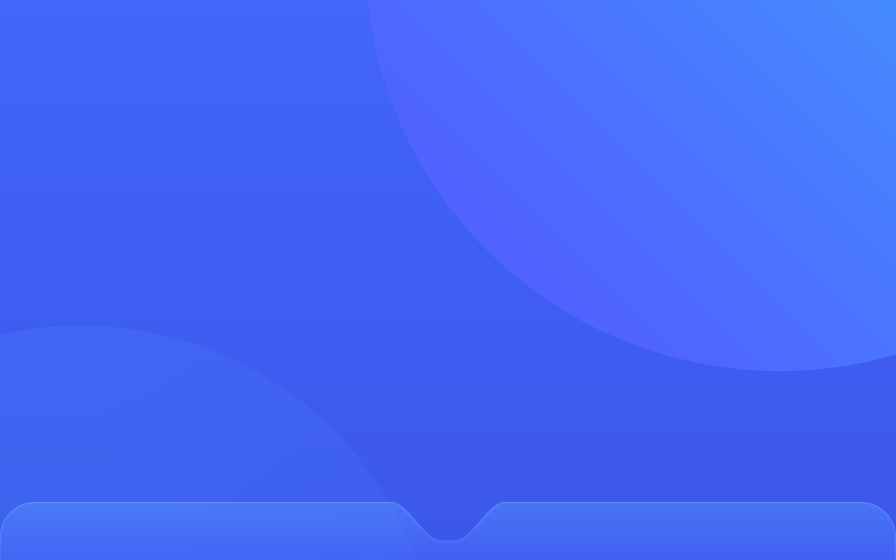
Give the GLSL for this background, as a Shadertoy shader.

```glsl
// Blue backdrop: a vertical gradient, two large tinted discs and a translucent
// bottom bar with rounded corners and a smooth central notch.
// Lengths are fractions of the canvas height; shapes are signed distances.

#define BIG_DISC    vec3(1.392, 1.077, 0.7396)
#define SMALL_DISC  vec3(0.146, -0.2175, 0.636)
#define SMALL_ALPHA 0.20
#define BAR_TOP     0.1035
#define BAR_CORNER  0.0625
#define BAR_ALPHA   0.44
#define NOTCH_DEPTH 0.0688
#define NOTCH_INNER 0.0125
#define NOTCH_OUTER 0.1010
#define RIM_WIDTH   0.0021
#define RIM_ALPHA   0.32

const vec3 SKY_TOP    = vec3(0.258, 0.396, 0.982);
const vec3 SKY_BOTTOM = vec3(0.235, 0.343, 0.915);
const vec3 VIOLET     = vec3(0.312, 0.386, 1.0);
const vec3 AZURE      = vec3(0.273, 0.545, 1.0);
const vec3 BAR_LIGHT  = vec3(0.353, 0.588, 1.0);
const vec3 BAR_DEEP   = vec3(0.286, 0.420, 1.0);
const vec3 RIM        = vec3(0.560, 0.720, 1.0);

// Coverage of a shape, softened over one pixel
float cover(float dist, float pixel) {
    return clamp(0.5 - dist / pixel, 0.0, 1.0);
}

float discDistance(vec2 p, vec3 disc) {
    return length(p - disc.xy) - disc.z;
}

float roundedBox(vec2 p, vec2 halfSize, float radius) {
    vec2 q = abs(p) - halfSize + radius;
    return length(max(q, 0.0)) + min(max(q.x, q.y), 0.0) - radius;
}

// Rounded bar running below the canvas, cut by an S-curved notch
float barDistance(vec2 p, float width) {
    vec2 center = vec2(0.5 * width, BAR_TOP - 0.5);
    float box = roundedBox(p - center, vec2(0.5 * width, 0.5), BAR_CORNER);

    float span = NOTCH_OUTER - NOTCH_INNER;
    float t = clamp((abs(p.x - center.x) - NOTCH_INNER) / span, 0.0, 1.0);
    float surface = BAR_TOP - NOTCH_DEPTH * (1.0 - smoothstep(0.0, 1.0, t));
    float slope = 6.0 * t * (1.0 - t) * NOTCH_DEPTH / span;
    float notch = (p.y - surface) / sqrt(1.0 + slope * slope);
    return max(box, notch);
}

void mainImage(out vec4 fragColor, in vec2 fragCoord) {
    vec2 p = fragCoord / iResolution.y;
    float width = iResolution.x / iResolution.y;
    float pixel = 1.0 / iResolution.y;

    vec3 color = mix(SKY_BOTTOM, SKY_TOP, p.y);

    // Upper disc, shaded along the rising diagonal
    float rise = clamp((p.x + p.y - 1.5) / 1.1, 0.0, 1.0);
    color = mix(color, mix(VIOLET, AZURE, rise), cover(discDistance(p, BIG_DISC), pixel));

    // Lower disc, a faint tint that loses its azure to the right
    vec3 tint = mix(AZURE, VIOLET, 0.45 * smoothstep(0.1, 0.8, p.x));
    color = mix(color, tint, SMALL_ALPHA * cover(discDistance(p, SMALL_DISC), pixel));

    // Bar body and its thin inner rim
    float bar = barDistance(p, width);
    float height = clamp(p.y / BAR_TOP, 0.0, 1.0);
    color = mix(color, mix(BAR_DEEP, BAR_LIGHT, height), BAR_ALPHA * cover(bar, pixel));
    float rim = abs(bar + 0.5 * RIM_WIDTH) - 0.5 * RIM_WIDTH;
    color = mix(color, RIM, RIM_ALPHA * mix(0.4, 1.0, height) * cover(rim, pixel));

    fragColor = vec4(color, 1.0);
}
```
